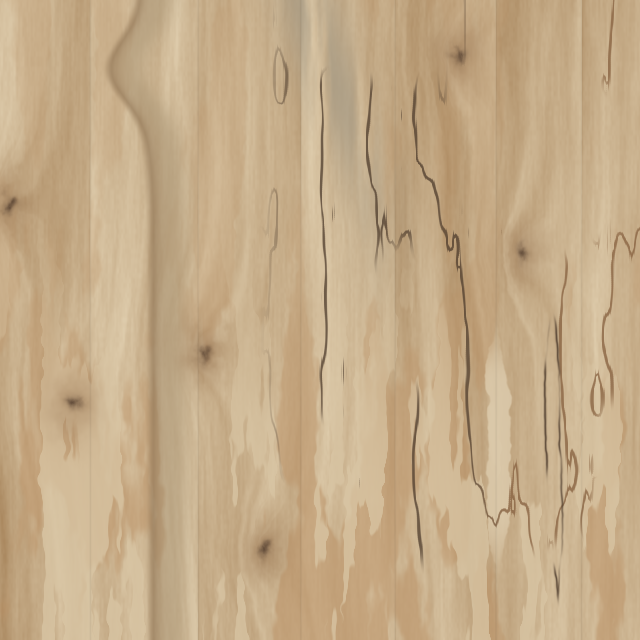
Write a Shadertoy shader that draws this texture.

```glsl
// Spalted maple planks: vertical grain, knots, pale and rusty stains, thin dark fungus lines.

float hash(vec2 p) {
    vec3 q = fract(p.xyx * 0.1031);
    q += dot(q, q.yzx + 33.33);
    return fract((q.x + q.y) * q.z);
}

float noise(vec2 p) {
    vec2 cell = floor(p), f = fract(p);
    f = f * f * f * (f * (f * 6.0 - 15.0) + 10.0);
    return mix(mix(hash(cell), hash(cell + vec2(1, 0)), f.x),
               mix(hash(cell + vec2(0, 1)), hash(cell + vec2(1, 1)), f.x), f.y);
}

float fbm(vec2 p) {
    float sum = 0.0, amp = 0.533;
    for (int i = 0; i < 4; i++) {
        sum += amp * noise(p);
        p = p * 2.03 + vec2(17.3, 9.1);
        amp *= 0.5;
    }
    return sum;
}

// Soft bump of the given half width around zero
float bump(float x, float width) {
    x /= width;
    return exp(-x * x);
}

void mainImage(out vec4 fragColor, in vec2 fragCoord) {
    vec2 uv = fragCoord / iResolution.xy;
    float pixel = 1.0 / iResolution.y;

    // Planks: jittered seams, each with its own tone
    float plank = 0.0, tone = 0.0, seam = 0.0;
    for (float i = 1.0; i < 7.0; i++) {
        float edge = 0.153 * i + 0.03 * (hash(vec2(i, 4.0)) - 0.5);
        float side = smoothstep(-pixel, pixel, uv.x - edge);
        plank += step(edge, uv.x);
        tone += side * (hash(vec2(i, 8.0)) - hash(vec2(i - 1.0, 8.0)));
        seam += bump(uv.x - edge, 0.0015);
    }

    // Knots bend the grain and leave a brown halo around a dark heart
    float bend = 0.0, halo = 0.0, heart = 0.0;
    vec2 wobble = 0.9 * (vec2(fbm(uv * 28.0), fbm(uv * 28.0 + 40.0)) - 0.5);
    float crumble = 0.4 + 0.6 * fbm(uv * vec2(150, 90));
    for (float i = 0.0; i < 6.0; i++) {
        vec2 center = fract(vec2(0.315 + 0.7 * i, 0.45 + 0.23 * i));
        float size = 0.018 + 0.016 * hash(vec2(i, 2.0));
        float r = length((uv - center) * vec2(1.0, 0.75) / size + wobble);
        bend += 0.09 * exp(-0.55 * r);
        halo += exp(-0.9 * r * r) * (0.5 + 0.5 * hash(vec2(i, 6.0)));
        heart += exp(-14.0 * r * r) * crumble;
    }

    // Grain from broad drifts down to fine fibres
    float shift = plank * 5.7;
    float flow = uv.x + bend + 0.035 * (fbm(vec2(uv.x * 5.0 + shift, uv.y * 2.2)) - 0.5);
    float broad = fbm(vec2(flow * 9.0 + shift, uv.y * 1.3 + shift)) - 0.5;
    float streak = fbm(vec2(flow * 42.0 + shift, uv.y * 1.8)) - 0.5;
    float rings = noise(vec2(flow * 130.0, uv.y * 2.5 + shift)) - 0.5;
    float fibre = noise(uv * vec2(300, 22)) - 0.5;
    float speck = noise(uv * vec2(330, 130) + 50.0) - 0.5;
    float light = 0.56 + 1.35 * broad + 0.65 * streak + 0.17 * rings
                + 0.13 * fibre + 0.09 * speck + 0.24 * (tone - 0.1);
    light += 0.25 * bump(uv.x - 0.57, 0.06) * (1.0 - uv.y);
    vec3 color = mix(vec3(0.69, 0.565, 0.41), vec3(0.845, 0.765, 0.635), clamp(light, -0.15, 1.15));

    // Rusty and cream stains with ragged ends, mostly in the lower half
    vec2 ragged = vec2(uv.x + 0.006 * (noise(uv * vec2(90, 60)) - 0.5), uv.y);
    float low = smoothstep(0.75, 0.2, uv.y);
    float rust = fbm(ragged * vec2(17, 3.4) + 21.0);
    color = mix(color, vec3(0.73, 0.57, 0.40), 0.55 * smoothstep(0.53, 0.62, rust) * (0.35 + 0.65 * low));
    float cream = fbm(ragged * vec2(24, 3.2) + vec2(3, 60));
    color = mix(color, vec3(0.85, 0.775, 0.645), 0.75 * smoothstep(0.61, 0.64, cream) * low);
    float sliver = abs(uv.x - 0.777 + 0.025 * (fbm(uv * vec2(8, 22)) - 0.5));
    float span = smoothstep(0.08, 0.2, uv.y) * smoothstep(0.5, 0.4, uv.y);
    color = mix(color, vec3(0.86, 0.79, 0.67), 0.85 * span * smoothstep(0.003, -0.001, sliver - 0.017 * span));

    // Grey stain drifting down from the top
    float drift = uv.x - 0.595 + 0.13 * smoothstep(0.6, 1.1, uv.y);
    float grey = bump(drift, 0.05) * smoothstep(0.42, 0.9, uv.y);
    grey *= smoothstep(0.25, 0.65, fbm(uv * vec2(28, 3.5) + 7.0));
    color = mix(color, vec3(0.65, 0.605, 0.52), 0.75 * grey);

    // Dark bark fold: crisp on the left, fading to grey on the right
    float fold = uv.x - 0.24 + 0.05 * bump(uv.y - 0.89, 0.065) + 0.018 * smoothstep(0.65, 0.95, uv.y);
    float shade = smoothstep(-0.014, 0.002, fold) * exp(-max(fold, 0.0) * 55.0);
    color = mix(color, vec3(0.55, 0.44, 0.315), 0.65 * shade);
    color = mix(color, vec3(0.68, 0.60, 0.47), 0.5 * bump(fold - 0.03, 0.025));

    // Knot colours
    color = mix(color, vec3(0.60, 0.46, 0.32), 0.55 * min(halo, 1.0));
    color = mix(color, vec3(0.33, 0.25, 0.19), min(heart, 0.85));

    // Fungus lines follow contours of a stretched noise field
    float field = fbm(uv * vec2(13, 2.4) + vec2(5, 31));
    float slope = length(vec2(dFdx(field), dFdy(field)) * iResolution.xy);
    float dist = abs(field - 0.5) / max(slope, 0.01);
    float width = 0.0003 + 0.0018 * noise(uv * vec2(30, 24));
    float line = smoothstep(width + 1.3 * pixel, width - 0.3 * pixel, dist);
    line *= smoothstep(0.42, 0.6, noise(uv * vec2(8, 4) + 13.0)) * smoothstep(0.4, 0.47, uv.x);
    vec3 ink = mix(vec3(0.30, 0.23, 0.17), vec3(0.52, 0.37, 0.24), smoothstep(0.72, 0.8, uv.x));
    color = mix(color, ink, 0.75 * line);

    // Long paired split tapering towards its foot
    float axis = uv.x - 0.862 - 0.025 * (0.5 - uv.y) + 0.012 * (fbm(uv * vec2(6, 14)) - 0.5);
    float gap = 0.011 * smoothstep(0.05, 0.2, uv.y) * smoothstep(0.58, 0.4, uv.y);
    float split = bump(abs(axis) - gap, 0.0018) * smoothstep(0.05, 0.08, uv.y) * smoothstep(0.59, 0.54, uv.y);
    color = mix(color, vec3(0.32, 0.25, 0.19), 0.85 * split * smoothstep(0.25, 0.65, noise(uv * vec2(60, 13))));

    fragColor = vec4(color * (1.0 - 0.05 * seam), 1.0);
}
```
